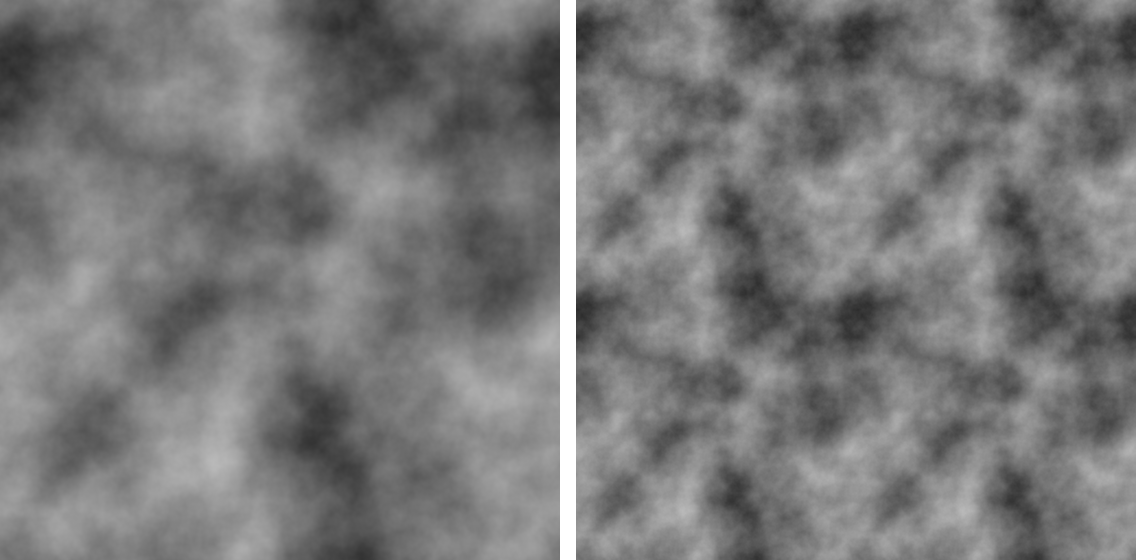
Left: one tile. Right: repeated 2 by 2.
Write a Shadertoy shader that draws this texture.

```glsl
// Soft grey clouds that tile: a fractal sum of wrapping gradient noise.
// Wide swells lie under billows that lean along a diagonal; each finer
// octave doubles the whole number of cells and is weaker and less slanted.

const int SWELL_CELLS = 2;
const float SWELL_STRENGTH = 0.85;
const int BILLOW_CELLS = 4;
const int OCTAVES = 6;
const float GAIN = 0.505;
const float SLANT = 0.7;
const vec2 SLANT_AXIS = vec2(0.7071, -0.7071);
const float MID_GREY = 0.468;
const float CONTRAST = 0.342;
const float SHADOW_BIAS = 0.03;

// Integer hash: two random values from 0 to 1 for a lattice point
vec2 hash2(ivec2 point, int seed) {
    const uint MULTIPLIER = 1664525u;
    uvec2 v = uvec2(point + ivec2(seed * 131, seed * 57));
    v = v * MULTIPLIER + 1013904223u;
    v.x += v.y * MULTIPLIER;
    v.y += v.x * MULTIPLIER;
    v ^= v >> 16u;
    v.x += v.y * MULTIPLIER;
    v.y += v.x * MULTIPLIER;
    v ^= v >> 16u;
    return vec2(v & 0xffffu) / 65535.0;
}

// Random unit direction, pulled towards the slant axis
vec2 slantedDirection(ivec2 point, int seed, float slant) {
    vec2 direction = normalize(hash2(point, seed) * 2.0 - 1.0 + 1e-5);
    float side = dot(direction, SLANT_AXIS) < 0.0 ? -1.0 : 1.0;
    return normalize(direction + slant * side * SLANT_AXIS);
}

// Slope of one lattice corner; the lattice wraps after "cells" points
float cornerSlope(ivec2 cell, ivec2 corner, vec2 local, int cells, int seed, float slant) {
    ivec2 wrapped = (cell + corner) % cells;
    return dot(slantedDirection(wrapped, seed, slant), local - vec2(corner));
}

// Gradient noise around zero, periodic over the unit square
float tileNoise(vec2 uv, int cells, int seed, float slant) {
    vec2 p = uv * float(cells);
    ivec2 cell = ivec2(floor(p));
    vec2 local = fract(p);
    vec2 blend = local * local * local * (local * (local * 6.0 - 15.0) + 10.0);

    float bottom = mix(cornerSlope(cell, ivec2(0, 0), local, cells, seed, slant),
                       cornerSlope(cell, ivec2(1, 0), local, cells, seed, slant), blend.x);
    float top = mix(cornerSlope(cell, ivec2(0, 1), local, cells, seed, slant),
                    cornerSlope(cell, ivec2(1, 1), local, cells, seed, slant), blend.x);
    return mix(bottom, top, blend.y);
}

// Octaves from broad billows to fine mist
float clouds(vec2 uv, int baseCells, float gain, float slant) {
    float sum = 0.0;
    float strength = 1.0;
    int cells = baseCells;
    for (int octave = 0; octave < OCTAVES; octave++) {
        sum += strength * tileNoise(uv, cells, octave + 1, slant * strength);
        strength *= gain;
        cells *= 2;
    }
    return sum;
}

// Map the noise to grey, with a slightly longer tail towards the shadows
float toneCurve(float density) {
    return MID_GREY + CONTRAST * density - SHADOW_BIAS * density * density;
}

void mainImage(out vec4 fragColor, in vec2 fragCoord) {
    vec2 uv = fragCoord / iResolution.xy;
    float swell = SWELL_STRENGTH * tileNoise(uv, SWELL_CELLS, OCTAVES + 1, SLANT);
    float density = swell + clouds(uv, BILLOW_CELLS, GAIN, SLANT);
    fragColor = vec4(vec3(clamp(toneCurve(density), 0.0, 1.0)), 1.0);
}
```
